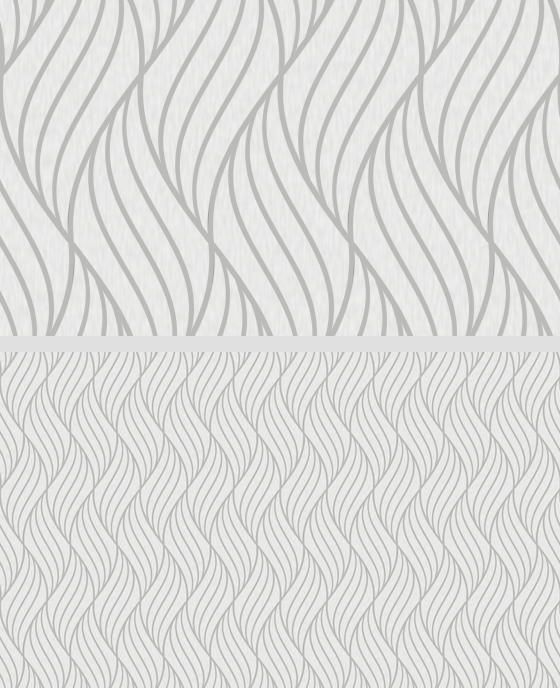
Top: one tile. Bottom: repeated 3 by 3.
Reproduce this pattern procedurally as a Shadertoy shader.

```glsl
// Interlaced wavy ribbons forming veined leaves over a finely streaked pale ground.
#define COLUMNS 4.0                    // repeats across; one repeat down
#define NODE vec2(0.508, 0.278)        // lower leaf tip inside a repeat
#define EDGE_HALF 0.0200               // half widths, in repeat widths
#define VEIN_HALF vec2(0.0140, 0.0190) // at the tips, at the middle
#define VEIN_SWAY 0.24
#define VEIN_STEP vec2(0.12, 0.075)    // offset from vein to vein
#define STREAKS vec2(192.0, 22.0)      // noise lattice, wraps on the canvas
#define STREAK_GAIN 0.035
#define GROUND vec3(0.912, 0.912, 0.910)
#define RIBBON vec3(0.732, 0.732, 0.728)

const float PI = 3.14159265;

// Gradient noise on a lattice that wraps after "period" cells.
vec2 gradientAt(vec2 cell, vec2 period) {
    vec2 c = mod(cell, period);
    vec3 q = fract(c.xyx * vec3(0.1031, 0.1030, 0.0973));
    q += dot(q, q.yzx + 33.33);
    float a = 2.0 * PI * fract((q.x + q.y) * q.z);
    return vec2(cos(a), sin(a));
}

float wrappedNoise(vec2 p, vec2 period) {
    vec2 i = floor(p), f = fract(p);
    vec2 u = f * f * f * (f * (f * 6.0 - 15.0) + 10.0);
    vec2 e = vec2(1.0, 0.0);
    float a = dot(gradientAt(i, period), f);
    float b = dot(gradientAt(i + e.xy, period), f - e.xy);
    float c = dot(gradientAt(i + e.yx, period), f - e.yx);
    float d = dot(gradientAt(i + e.xx, period), f - e.xx);
    return mix(mix(a, b, u.x), mix(c, d, u.x), u.y);
}

// Quarter swing of a ribbon, and the left side of a leaf for s from 0 to 1.
float swing(float s) { return 0.5 * sin(PI * s) + 0.04 * sin(2.0 * PI * s); }
float leafSide(float s) { return s < 0.5 ? -swing(s) : swing(s - 0.5) - 0.5; }

// Lane -2 and 2 are the leaf sides; -1, 0 and 1 are veins that merge into them.
float lanePath(float s, float lane) {
    float vein = VEIN_STEP.x * lane + VEIN_SWAY * sin(5.8 * (s - 0.5 + VEIN_STEP.y * lane));
    float x = abs(lane) > 1.5 ? lane : vein;
    return min(max(x, leafSide(s)), -leafSide(1.0 - s));
}

// Signed distance to the centre of a lane, corrected for its slope.
float laneDistance(vec2 p, float lane, float aspect) {
    const float h = 0.002;
    float slope = (lanePath(p.y + h, lane) - lanePath(p.y - h, lane)) / (2.0 * h * aspect);
    float dx = fract(p.x - lanePath(p.y, lane) + 0.5) - 0.5;
    return dx * inversesqrt(1.0 + slope * slope);
}

void mainImage(out vec4 fragColor, in vec2 fragCoord) {
    vec2 uv = fragCoord / iResolution.xy;
    float aspect = COLUMNS * iResolution.y / iResolution.x;
    float soft = 0.75 * COLUMNS / iResolution.x;
    vec2 p = vec2(uv.x * COLUMNS, uv.y) - NODE;
    vec2 upright = vec2(p.x, fract(p.y));
    vec2 flipped = vec2(p.x - 0.5, fract(0.5 - p.y));

    // Veins of both leaf orientations
    float d = 1.0;
    for (int i = -1; i <= 1; i++) {
        for (int k = 0; k < 2; k++) {
            vec2 q = k == 0 ? upright : flipped;
            float middle = smoothstep(0.05, 0.4, q.y) * smoothstep(0.95, 0.6, q.y);
            float halfWidth = mix(VEIN_HALF.x, VEIN_HALF.y, middle);
            d = min(d, abs(laneDistance(q, float(i), aspect)) - halfWidth);
        }
    }

    // Leaf sides, shared by both orientations
    float leftSide = laneDistance(upright, -2.0, aspect);
    float rightSide = laneDistance(upright, 2.0, aspect);
    d = min(d, min(abs(leftSide), abs(rightSide)) - EDGE_HALF);

    // Thin shadow where one ribbon passes over the other
    float s = upright.y;
    float above = smoothstep(0.03, 0.07, s) * smoothstep(0.14, 0.08, s)
                * smoothstep(0.007, 0.0, abs(rightSide + EDGE_HALF - 0.004));
    float below = smoothstep(0.97, 0.93, s) * smoothstep(0.86, 0.92, s)
                * smoothstep(0.007, 0.0, abs(leftSide - EDGE_HALF + 0.004));

    // Fine vertical streaks on the ground, fainter on the ribbons
    float streak = wrappedNoise(uv * STREAKS, STREAKS)
                 + 0.5 * wrappedNoise(uv * STREAKS * vec2(0.5, 2.0), STREAKS * vec2(0.5, 2.0));
    float ink = smoothstep(soft, -soft, d);
    vec3 color = mix(GROUND, RIBBON, ink);
    color += streak * STREAK_GAIN * mix(1.0, 0.15, ink);
    color -= 0.10 * max(above, below) * ink;
    fragColor = vec4(color, 1.0);
}
```
